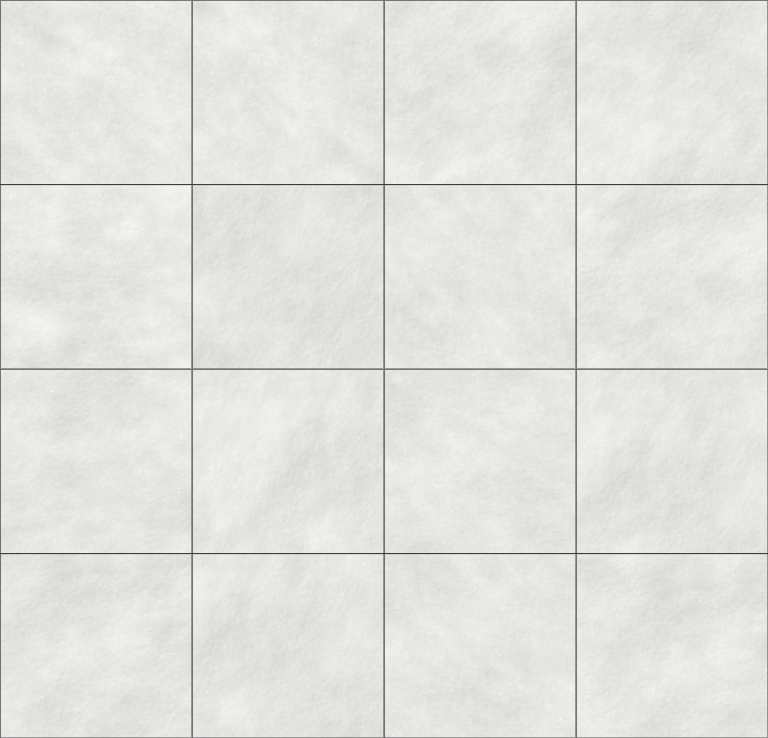
This texture is drawn by a Shadertoy shader. Its source:

```glsl
// Pale stone floor: four by four matt tiles with thin dark joints, fine grain and mottled clouds.

float hash(vec2 p) {
    return fract(sin(dot(p, vec2(12.9898, 78.233))) * 43758.55);
}

float noise(vec2 p) {
    vec2 i = floor(p), f = fract(p);
    f = f * f * (3.0 - 2.0 * f);
    return mix(mix(hash(i), hash(i + vec2(1, 0)), f.x),
               mix(hash(i + vec2(0, 1)), hash(i + vec2(1, 1)), f.x), f.y);
}

float fbm(vec2 p) {
    float sum = 0.0, amplitude = 0.5;
    for (int i = 0; i < 5; i++) {
        sum += amplitude * noise(p);
        p = mat2(1.6, 1.2, -1.2, 1.6) * p + 5.3;
        amplitude *= 0.55;
    }
    return sum;
}

// Height of the rough surface, slightly stretched along x
float relief(vec2 p) {
    return noise(p * vec2(40, 58)) + 0.7 * noise(p * vec2(84, 108) + 7.0);
}

// Share of the pixel covered by a joint centred on whole numbers
vec2 jointCoverage(vec2 p, vec2 halfWidth, vec2 pixel) {
    vec2 d = fract(p + 0.5) - 0.5;
    vec2 overlap = min(d + 0.5 * pixel, halfWidth) - max(d - 0.5 * pixel, -halfWidth);
    return clamp(overlap / pixel, 0.0, 1.0);
}

void mainImage(out vec4 fragColor, in vec2 fragCoord) {
    vec2 p = 4.0 * fragCoord / iResolution.xy;
    vec2 tile = mod(floor(p), 4.0);   // wraps, so opposite edges continue
    vec2 seed = vec2(hash(tile + 3.1), hash(tile + 17.7));

    // Each tile is cut from its own place and direction of the stone
    float angle = 1.8 * (seed.x - 0.6);
    mat2 turn = mat2(cos(angle), sin(angle), -sin(angle), cos(angle));
    vec2 q = turn * (fract(p) - 0.5) + 3.0 * seed + 1.0;

    // Clouds broken up by smaller mottling, and a tone for each tile
    float cloud = fbm(q * vec2(2.8, 4.2)) - 0.53;
    float mottle = fbm(q * vec2(10.0, 15.0) + 2.7) - 0.53;
    float tone = 0.018 * (seed.y - 0.5);
    tone -= (0.075 + 0.04 * seed.y) * cloud + 0.06 * mottle;

    // Grain lit from the upper left
    vec2 toLight = turn * vec2(-0.005, 0.005);
    float slope = relief(q - toLight) - relief(q + toLight);
    tone += slope * mix(0.012, 0.02, smoothstep(-0.2, 0.2, cloud));
    tone += 0.024 * (noise(q * 120.0) - 0.5);

    // Sparse faint mineral specks
    vec2 cell = floor(q * 44.0);
    float speck = smoothstep(0.42, 0.1, length(fract(q * 44.0) - 0.5));
    tone += 0.035 * speck * step(0.993, hash(cell + 0.5));

    vec3 color = vec3(0.898, 0.902, 0.882) + tone;

    // Joints, a hair to the right of and below the tile boundary
    vec2 joint = jointCoverage(p + vec2(-0.0005, 0.0005), vec2(0.0028), 4.0 / iResolution.xy);
    color = mix(color, vec3(0.18, 0.18, 0.19), max(joint.x, joint.y));
    fragColor = vec4(color, 1.0);
}
```
